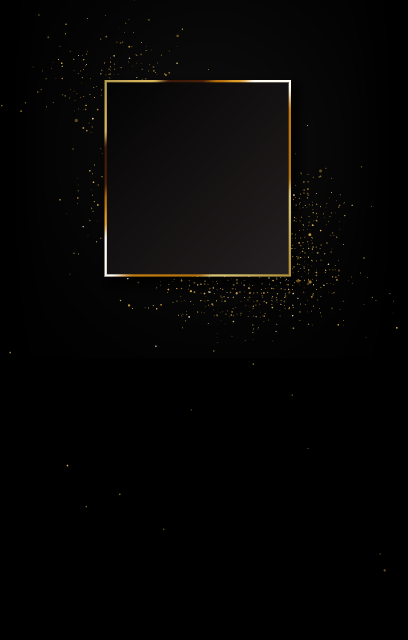
A Shadertoy shader for this background:

```glsl
// Gold gradient frame with a dark panel and scattered gold dust on black.

const vec2 FRAME_CENTER = vec2(0.308, 0.7214);
const vec2 FRAME_HALF = vec2(0.1452, 0.1536);
const float FRAME_WIDTH = 0.0036;
const float GLOW_FLOOR = 0.44;

// Random triple from a cell, without sine
vec3 hash32(vec2 p) {
    vec3 q = fract(vec3(p.xyx) * vec3(0.1031, 0.1030, 0.0973));
    q += dot(q, q.yxz + 33.33);
    return fract((q.xxy + q.yzz) * q.zyx);
}

float boxDistance(vec2 p, vec2 halfSize) {
    vec2 d = abs(p) - halfSize;
    return length(max(d, 0.0)) + min(max(d.x, d.y), 0.0);
}

float blob(vec2 p, vec2 center, vec2 radius) {
    vec2 q = (p - center) / radius;
    return exp(-dot(q, q));
}

float coverage(float d, float pixel) {
    return clamp(0.5 - d / pixel, 0.0, 1.0);
}

// Metallic ramp: pale, brown, orange, white, orange, pale
vec3 metal(float t) {
    const vec4 stops[11] = vec4[11](
        vec4(0.72, 0.62, 0.32, 0.00), vec4(0.85, 0.72, 0.36, 0.13),
        vec4(0.24, 0.10, 0.04, 0.18), vec4(0.28, 0.12, 0.03, 0.26),
        vec4(0.72, 0.45, 0.06, 0.31), vec4(0.88, 0.62, 0.18, 0.36),
        vec4(1.00, 0.99, 0.95, 0.41), vec4(1.00, 0.99, 0.95, 0.51),
        vec4(0.76, 0.48, 0.06, 0.58), vec4(0.70, 0.45, 0.06, 0.74),
        vec4(0.84, 0.76, 0.46, 0.79));
    vec3 color = stops[0].rgb;
    for (int i = 1; i < 11; i++)
        color = mix(color, stops[i].rgb, smoothstep(stops[i - 1].w, stops[i].w, t));
    return mix(color, vec3(0.70, 0.57, 0.23), smoothstep(0.79, 1.0, t));
}

// Chance of a grain: upper left, right side and lower edge
float dustDensity(vec2 p) {
    float upper = 0.36 * blob(p, vec2(0.155, 0.875), vec2(0.075, 0.062))
                + 0.20 * blob(p, vec2(0.220, 0.900), vec2(0.050, 0.030))
                + 0.20 * blob(p, vec2(0.142, 0.700), vec2(0.038, 0.065));
    float side = 0.55 * blob(p, vec2(0.478, 0.665), vec2(0.045, 0.062))
               + 0.40 * blob(p, vec2(0.468, 0.595), vec2(0.045, 0.050));
    float lower = 0.75 * blob(p, vec2(0.390, 0.540), vec2(0.115, 0.043));
    return (upper + side + lower) * step(GLOW_FLOOR, p.y);
}

// One jittered grain per cell; alpha holds its coverage
vec4 dustLayer(vec2 p, float cell, float amount, vec2 sizes, float seed, float pixel) {
    vec2 id = floor(p / cell);
    vec3 place = hash32(id + seed);
    vec3 look = hash32(id + seed + 71.0);
    vec2 grain = (id + mix(vec2(0.25), vec2(0.75), place.xy)) * cell;
    float present = step(place.z, amount * dustDensity(grain));
    float radius = mix(sizes.x, sizes.y, look.x * look.x);
    float mask = present * coverage(length(p - grain) - radius, pixel);
    vec3 color = mix(vec3(0.42, 0.31, 0.09), vec3(0.92, 0.73, 0.29), look.y);
    color = mix(color, vec3(1.0, 0.95, 0.76), smoothstep(0.86, 1.0, look.z));
    return vec4(color, mask * mix(0.55, 1.0, look.y));
}

// Faint charcoal light, cut at its lower edge, with the frame's shadow
vec3 backdrop(vec2 p, float pixel) {
    float glow = blob(p, vec2(0.325, 0.765), vec2(0.235, 0.27));
    glow *= smoothstep(0.0, 0.08, p.x) * smoothstep(0.636, 0.53, p.x);
    glow *= coverage(GLOW_FLOOR - p.y, pixel);
    float d = boxDistance(p - FRAME_CENTER - vec2(0.008, -0.012), FRAME_HALF);
    float shadow = 1.0 - smoothstep(-0.01, 0.022, d);
    return vec3(0.054, 0.049, 0.052) * glow * (1.0 - 0.75 * shadow);
}

void mainImage(out vec4 fragColor, in vec2 fragCoord) {
    vec2 p = fragCoord / iResolution.xy * vec2(0.6354, 1.0);
    float pixel = 1.0 / iResolution.y;
    vec3 color = backdrop(p, pixel);

    // Fine grains in two layers, then sparse large ones
    for (int i = 0; i < 3; i++) {
        bool large = i == 2;
        vec4 dust = dustLayer(p + vec2(0.0), large ? 0.019 : 0.0062 + 0.0008 * float(i),
                              large ? 0.42 : 0.62,
                              large ? vec2(0.0012, 0.0025) : vec2(0.0005, 0.0014),
                              17.0 + 37.0 * float(i), pixel);
        color = mix(color, dust.rgb, dust.a);
    }

    // Panel and frame share a diagonal from upper left to lower right
    vec2 local = (p - FRAME_CENTER) / FRAME_HALF;
    float diagonal = clamp(0.5 + 0.25 * (local.x - local.y), 0.0, 1.0);
    float d = boxDistance(p - FRAME_CENTER, FRAME_HALF);
    vec3 panel = mix(vec3(0.012, 0.011, 0.012), vec3(0.142, 0.122, 0.125), diagonal);
    color = mix(color, metal(diagonal), coverage(d, pixel));
    color = mix(color, panel, coverage(d + FRAME_WIDTH, pixel));
    fragColor = vec4(color, 1.0);
}
```
